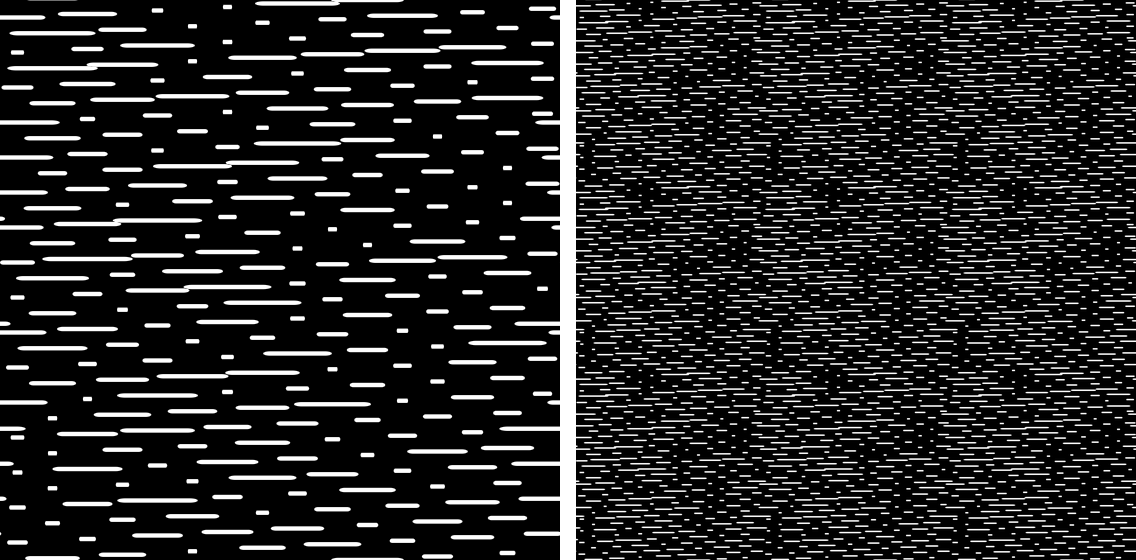
Left: one tile. Right: repeated 3 by 3.
Give the GLSL for this pattern, as a three.js fragment shader.

```glsl
// White horizontal dashes on black, set in 16 x 16 staggered cells.
// Each dash has a fixed thickness, a length from a hash plus wrapped
// gradient noise, and elliptical caps that stretch with its length.
varying vec2 vUv;

const float CELLS = 16.0;
const float STAGGER = 0.45; // rise between columns, in rows

float hash(vec2 p) {
  vec3 q = fract(p.xyx * vec3(0.1031, 0.1030, 0.0973));
  q += dot(q, q.yzx + 33.33);
  return fract((q.x + q.y) * q.z);
}

// Corner contribution of gradient noise, wrapped to the period
float cornerSlope(vec2 corner, vec2 offset, float period) {
  float angle = 6.2832 * hash(mod(corner, period) + 41.0);
  return dot(vec2(cos(angle), sin(angle)), offset);
}

float gradientNoise(vec2 p, float period) {
  vec2 i = floor(p), f = fract(p), e = vec2(0.0, 1.0);
  vec2 u = f * f * f * (f * (f * 6.0 - 15.0) + 10.0);
  float low = mix(cornerSlope(i, f, period),
                  cornerSlope(i + e.yx, f - e.yx, period), u.x);
  float high = mix(cornerSlope(i + e.xy, f - e.xy, period),
                   cornerSlope(i + e.yy, f - e.yy, period), u.x);
  return mix(low, high, u.y);
}

// Approximate distance to a bar with elliptical ends, in cells
float dashDistance(vec2 p, float halfLength, float halfHeight) {
  float cap = 0.2 * halfLength;
  vec2 radii = vec2(cap, halfHeight);
  vec2 q = vec2(max(abs(p.x) - halfLength + cap, 0.0), p.y) / radii;
  float e = length(q);
  float slope = length(q / radii);
  return (e - 1.0) * max(e, 0.01) / max(slope, 0.01 / halfHeight);
}

void main() {
  vec2 p = vUv * CELLS;
  float nearest = 1.0;

  // Long dashes reach into the neighbouring columns
  for (int k = -1; k <= 1; k++) {
    float column = floor(p.x) + float(k);
    float wrapped = mod(column, CELLS);
    float y = p.y + STAGGER * wrapped;
    float row = mod(floor(y), CELLS);
    vec2 center = vec2(wrapped, row - STAGGER * wrapped) + 0.5;

    float size = 0.05 + 0.9 * hash(vec2(wrapped, row) + 7.0)
               + 0.4 * gradientNoise(center / 4.0, 4.0);
    float halfLength = mix(0.13, 1.29, pow(clamp(size, 0.0, 1.0), 1.65));
    vec2 local = vec2(p.x - column - 0.5, fract(y) - 0.5);
    nearest = min(nearest, dashDistance(local, halfLength, 0.0625));
  }

  // Edge ramp of 1/512 of the canvas
  float ink = clamp(0.5 - nearest * 512.0 / CELLS, 0.0, 1.0);
  gl_FragColor = vec4(vec3(0.995 * ink), 1.0);
}
```
